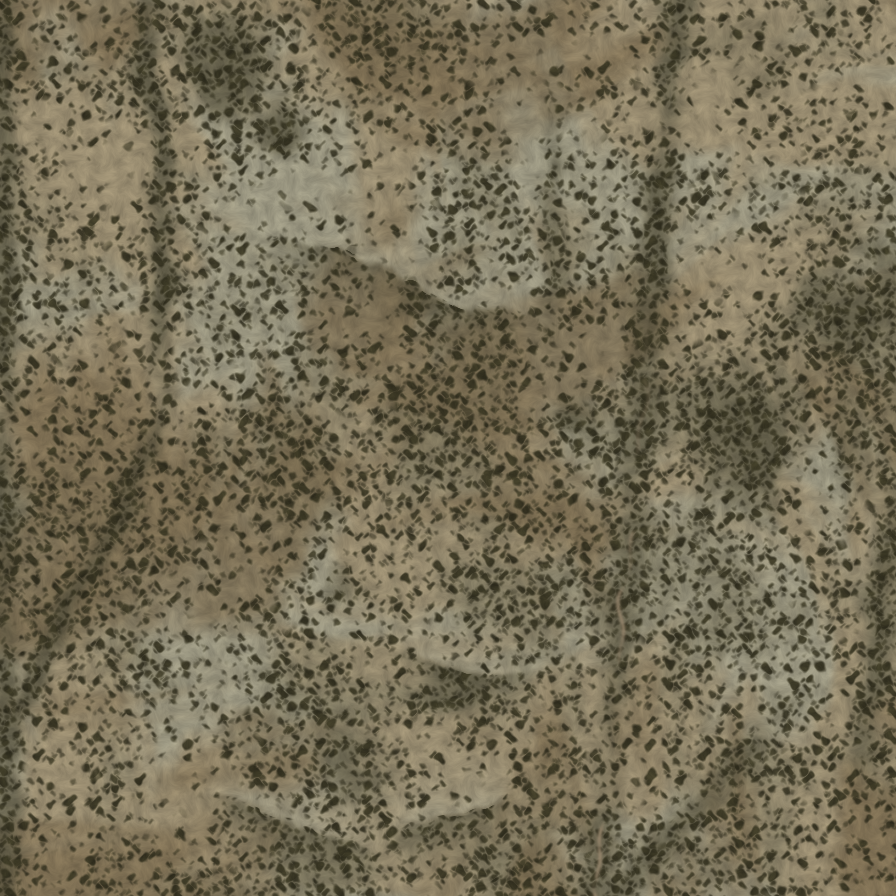
This texture is drawn by a Shadertoy shader. Its source:

```glsl
const vec3 SAND = vec3(0.60, 0.55, 0.44);
const vec3 CHALK = vec3(0.61, 0.595, 0.51);
const vec3 OLIVE = vec3(0.47, 0.45, 0.36);
const vec3 BROWN = vec3(0.45, 0.385, 0.275);
const vec3 THICKET = vec3(0.30, 0.29, 0.22);
const vec3 SHRUB = vec3(0.20, 0.19, 0.12);
const vec3 TRACK = vec3(0.60, 0.53, 0.43);
const float SHRUB_CELLS = 60.0;   // shrubs across the canvas
const float SOFTNESS = 0.0020;    // blur of shrub edges
const float BASE_COVER = 0.50;

// Ridge crests as start.xy, end.xy: lit above, shaded below
const vec4 RIDGES[4] = vec4[4](
    vec4(0.30, 0.74, 0.60, 0.64), vec4(0.44, 0.27, 0.59, 0.25),
    vec4(0.22, 0.11, 0.42, 0.06), vec4(0.43, 0.07, 0.57, 0.11));

// Thickets as centre.xy, radius
const vec3 THICKETS[10] = vec3[10](
    vec3(0.86, 0.50, 0.10), vec3(0.95, 0.67, 0.08), vec3(0.25, 0.93, 0.06),
    vec3(0.32, 0.85, 0.025), vec3(0.46, 0.64, 0.045), vec3(0.64, 0.54, 0.03),
    vec3(0.40, 0.16, 0.05), vec3(0.51, 0.23, 0.04), vec3(0.38, 0.34, 0.03),
    vec3(0.84, 0.94, 0.05));

vec3 hash3(vec2 p) {
    vec3 q = fract(p.xyx * vec3(0.1031, 0.1030, 0.0973));
    q += dot(q, q.yxz + 33.33);
    return fract((q.xxy + q.yzz) * q.zyx);
}

// Warped, rotated sine octaves, roughly -0.7 to 0.7
float layeredSines(vec2 p) {
    float sum = 0.0, amp = 0.5;
    for (int i = 0; i < 5; i++) {
        p = mat2(0.8, 0.6, -0.6, 0.8) * p * 1.75 + vec2(3.1, 1.7);
        p += 0.7 * sin(p.yx * 0.8 + 1.3);
        sum += amp * sin(p.x) * sin(p.y);
        amp *= 0.62;
    }
    return sum;
}

float band(float d, float width) {
    return exp(-d * d / (width * width));
}

// Scattered soft dots; cover is the share of cells that hold one
float shrubs(vec2 uv, float cells, float seed, float cover) {
    vec2 p = uv * cells;
    p += 0.13 * sin(p.yx * 3.7 + seed) + 0.07 * sin(p.yx * 8.3);
    vec2 cell = floor(p);
    float soft = SOFTNESS * cells, ink = 0.0;
    for (int j = -1; j <= 1; j++)
    for (int i = -1; i <= 1; i++) {
        vec2 c = cell + vec2(i, j);
        vec3 h = hash3(c + seed);
        float radius = mix(0.19, 0.37, fract(h.z * 7.3 + h.x * 3.1));
        float present = smoothstep(h.z - 0.06, h.z + 0.06, cover);
        float d = length(p - c - 0.1 - 0.8 * h.xy);
        ink = max(ink, present * (1.0 - smoothstep(radius - soft, radius + soft, d)));
    }
    return ink;
}

// Pale lit face in x, dark shaded face in y
vec2 ridgeShade(vec2 p) {
    vec2 shade = vec2(0.0);
    for (int i = 0; i < 4; i++) {
        vec2 start = RIDGES[i].xy, span = RIDGES[i].zw - start;
        float len = length(span);
        vec2 dir = span / len, q = p - start;
        float t = dot(q, dir) / len;
        float side = dot(q, vec2(-dir.y, dir.x));
        float taper = smoothstep(-0.1, 0.3, t) * smoothstep(1.1, 0.75, t);
        float lit = smoothstep(-0.006, 0.006, side);
        shade += taper * exp(-abs(side) / 0.028) * vec2(lit, 1.0 - lit);
    }
    return min(shade, 1.0);
}

void mainImage(out vec4 fragColor, in vec2 fragCoord) {
    vec2 uv = fragCoord / iResolution.y;
    float broad = layeredSines(uv * 4.0 + 2.0);
    float patches = layeredSines(uv * 11.0 + 7.0);
    float fine = layeredSines(uv * 95.0);
    vec2 warped = uv + 0.014 * vec2(patches, layeredSines(uv * 13.0 + 4.0));

    // Gullies running down the slope
    float y = uv.y, x = uv.x + 0.004 * sin(y * 43.0) + 0.003 * sin(y * 97.0 + 1.0);
    float west = x - 0.18 + 0.17 * smoothstep(0.58, 0.13, y) + 0.02 * smoothstep(0.8, 1.0, y);
    float east = x - 0.667 - 0.09 * y;
    float gully = band(west, 0.013);
    gully = max(gully, 0.85 * band(east, 0.017));
    gully = max(gully, band(x - 0.003, 0.013));
    gully = max(gully, 0.8 * band(x - 0.95 - 0.1 * y, 0.014) * smoothstep(0.48, 0.38, y) * smoothstep(0.1, 0.2, y));
    gully = max(gully, 0.7 * band(x - 0.69 - 0.9 * y, 0.022) * smoothstep(0.25, 0.17, y));
    gully = max(gully, 0.6 * band(x - 0.615, 0.012) * smoothstep(0.6, 0.66, y) * smoothstep(0.92, 0.86, y));
    gully *= 0.85 + 0.5 * patches;

    float thicket = 0.0;
    for (int i = 0; i < 10; i++) {
        float d = length(warped - THICKETS[i].xy) / THICKETS[i].z;
        thicket = max(thicket, smoothstep(1.25, 0.35, d));
    }
    thicket *= clamp(0.65 + 0.9 * patches, 0.0, 1.0);
    vec2 ridge = ridgeShade(warped);

    // Vegetation cover: sparse near the top, dense in hollows
    float cover = BASE_COVER - 0.17 * smoothstep(0.6, 0.85, y) + 0.25 * broad + 0.45 * patches;
    cover += 0.6 * gully + 0.45 * thicket + 0.35 * ridge.y - 0.6 * ridge.x;
    cover = clamp(cover, 0.06, 0.95);

    // Soil
    vec3 color = mix(SAND, CHALK, smoothstep(-0.15, 0.35, layeredSines(uv * 6.0 + 11.0)));
    color = mix(color, OLIVE, 0.75 * smoothstep(0.3, 0.85, cover));
    float earth = layeredSines(uv * 5.0 + 19.0) + 0.25 * band(length(uv - vec2(0.27, 0.45)), 0.25);
    color = mix(color, BROWN, 0.65 * smoothstep(0.0, 0.5, earth));
    color = mix(color, CHALK, 0.75 * ridge.x);
    color = mix(color, THICKET, clamp(0.55 * thicket + 0.6 * gully + 0.5 * ridge.y, 0.0, 0.8));
    color *= 1.0 + 0.13 * fine;

    // Shrubs, from large to small
    float ink = shrubs(uv, SHRUB_CELLS, 5.0, cover);
    ink = max(ink, 0.9 * shrubs(uv, SHRUB_CELLS * 1.4, 41.0, cover * 0.9));
    ink = max(ink, 0.65 * shrubs(uv, SHRUB_CELLS * 1.9, 83.0, cover * 0.7));
    color = mix(color, SHRUB * (1.0 + 0.3 * fine), 0.92 * ink);

    // Bare track along the eastern gully
    float bare = band(east, 0.0028) * smoothstep(-0.25, 0.15, patches) * smoothstep(0.75, 0.2, y);
    color = mix(color, TRACK, 0.8 * bare);

    fragColor = vec4(color, 1.0);
}
```
